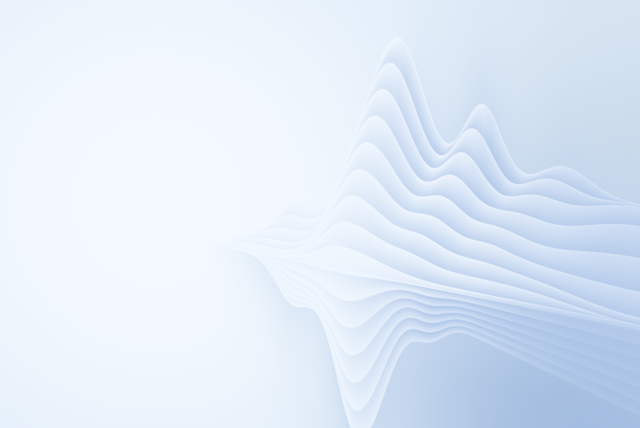
Write a Shadertoy shader that draws this background.

```glsl
const vec3 PAPER = vec3(0.953, 0.975, 0.995);
const vec3 VIGNETTE = vec3(0.893, 0.936, 0.980);
const vec3 MIST = vec3(0.795, 0.858, 0.922);
const vec3 DUSK = vec3(0.630, 0.732, 0.872);
const vec3 SHADOW = vec3(0.705, 0.800, 0.920);
const vec3 SILK_LIGHT = vec3(0.940, 0.967, 0.996);
const vec3 SILK_DEEP = vec3(0.620, 0.730, 0.890);
const vec3 RIM = vec3(0.965, 0.982, 1.000);

const vec2 TIP = vec2(0.465, 0.441);   // where the folds begin
const float AXIS_SLOPE = -0.20;        // fall of the central axis
const float UPPER_FOLDS = 9.0;
const float LOWER_FOLDS = 7.0;
const float RIM_WIDTH = 0.0026;
const float CORE = 0.006;              // half thickness of the central membrane

float bell(float x, float centre, float width) {
    float d = (x - centre) / width;
    return exp(-0.5 * d * d);
}

// Bell with a different width on each side
float skewBell(float x, float centre, float left, float right) {
    return bell(x, centre, x < centre ? left : right);
}

// Height of an upper fold over the axis; t runs from inner 0 to outer 1
float upperFold(float x, float t) {
    float far = smoothstep(1.17, 1.5, x);
    float plateau = mix(0.254 * t, 0.281 * smoothstep(0.15, 0.8, t), far);
    float peak = 0.044 + 0.470 * t + 0.15 * t * t * (1.0 - t);
    float h = peak * skewBell(x, 0.797 + 0.127 * t, 0.050 + 0.040 * t, 0.090 - 0.018 * t);
    h += plateau * smoothstep(0.84, 1.17, x);
    h += 0.190 * t * bell(x, 0.941 + 0.188 * t, 0.047);
    h += 0.070 * t * bell(x, 1.006 + 0.312 * t, 0.0625);
    h += 0.105 * clamp(2.2 * t - 1.2, 0.0, 1.0) * bell(x, 0.582 + 0.109 * t, 0.047);
    return h + 0.023 * t * bell(x, 0.586, 0.055);
}

// Depth of a lower fold under the axis
float lowerFold(float x, float t) {
    float h = (0.006 + 0.362 * t) * skewBell(x, 0.800 + 0.038 * t, 0.053, 0.066);
    h += 0.200 * t * clamp((x - 0.78) / 0.72, 0.0, 1.0);
    h += 0.050 * t * bell(x, 1.006, 0.035);
    return h + 0.098 * t * bell(x, 0.6875, 0.041);
}

float foldHeight(float x, float t, bool upper) {
    float h = upper ? upperFold(x, t) : lowerFold(x, t);
    return h * smoothstep(TIP.x - 0.005, TIP.x + 0.12, x) + CORE * smoothstep(TIP.x, TIP.x + 0.08, x);
}

vec3 backdrop(vec2 p) {
    vec3 col = mix(PAPER, VIGNETTE, smoothstep(0.15, 0.85, length(p - vec2(0.37, 0.53))));
    col = mix(col, MIST, smoothstep(0.78, 1.5, p.x) * (1.0 - 0.45 * smoothstep(0.6, 1.0, p.y)));
    float low = 1.0 - smoothstep(0.05, 0.55, p.y);
    return mix(col, DUSK, smoothstep(0.6, 1.4, p.x) * low);
}

// All folds on one side of the axis; h is the distance from the axis
vec3 drawSide(vec3 col, float x, float h, bool upper, float px) {
    float folds = upper ? UPPER_FOLDS : LOWER_FOLDS;
    float body = smoothstep(TIP.x - 0.002, TIP.x + 0.012, x);
    float right = smoothstep(0.75, 1.05, x);
    float far = smoothstep(1.0, 1.5, x);
    float opacity = upper ? 1.0 : 1.0 - 0.65 * smoothstep(0.95, 1.35, x);
    float contrast = mix(0.10, 0.50, right) * (1.0 - (upper ? 0.45 : 0.7) * far);

    // Soft shadow cast around the silhouette
    float edge = foldHeight(x, 1.0, upper);
    float halo = exp(-max(h - edge, 0.0) / 0.10);
    halo *= upper ? 0.32 * smoothstep(0.93, 1.05, x) : 0.30 * smoothstep(0.47, 0.65, x);
    col = mix(col, SHADOW, halo);

    // From the outermost to the innermost
    for (float i = 0.0; i < folds; i++) {
        float t = 1.0 - i / (folds - 1.0);
        bool last = i > folds - 1.5;
        float inner = last ? 0.0 : foldHeight(x, t - 1.0 / (folds - 1.0), upper);
        float slope = (foldHeight(x + 0.002, t, upper) - edge) / 0.002;
        float d = (edge - h) / sqrt(1.0 + slope * slope);
        float cover = smoothstep(-px, px, d) * body;

        // Each fold deepens toward the next one and on falling flanks
        float depth = clamp((edge - h) / max(edge - inner, 0.004), 0.0, 1.0);
        depth = pow(depth, 1.3) * (last ? 0.25 : 1.0);
        float shade = depth * contrast + 0.06 * right + 0.38 * far;
        shade += upper ? 0.13 * right * smoothstep(0.0, 1.8, -slope)
                       : 0.27 * right * smoothstep(0.0, 0.4, t);
        vec3 silk = mix(SILK_LIGHT, SILK_DEEP, clamp(shade, 0.0, 1.0));
        float rim = exp(-max(d, 0.0) / RIM_WIDTH) * mix(0.60, 0.32, far);
        silk = mix(silk, RIM, rim * (upper ? 1.0 : 0.55));
        col = mix(col, silk, cover * opacity);
        edge = inner;
    }
    return col;
}

void mainImage(out vec4 fragColor, in vec2 fragCoord) {
    vec2 p = fragCoord / iResolution.xy * vec2(1.5, 1.0);
    float px = 1.0 / iResolution.y;
    float offset = p.y - TIP.y - AXIS_SLOPE * (p.x - TIP.x);
    vec3 back = backdrop(p);
    vec3 above = drawSide(back, p.x, offset, true, px);
    vec3 below = drawSide(back, p.x, -offset, false, px);

    // The seam softens toward the right
    float seam = px + 0.014 * smoothstep(1.0, 1.5, p.x);
    fragColor = vec4(mix(below, above, smoothstep(-seam, seam, offset)), 1.0);
}
```
